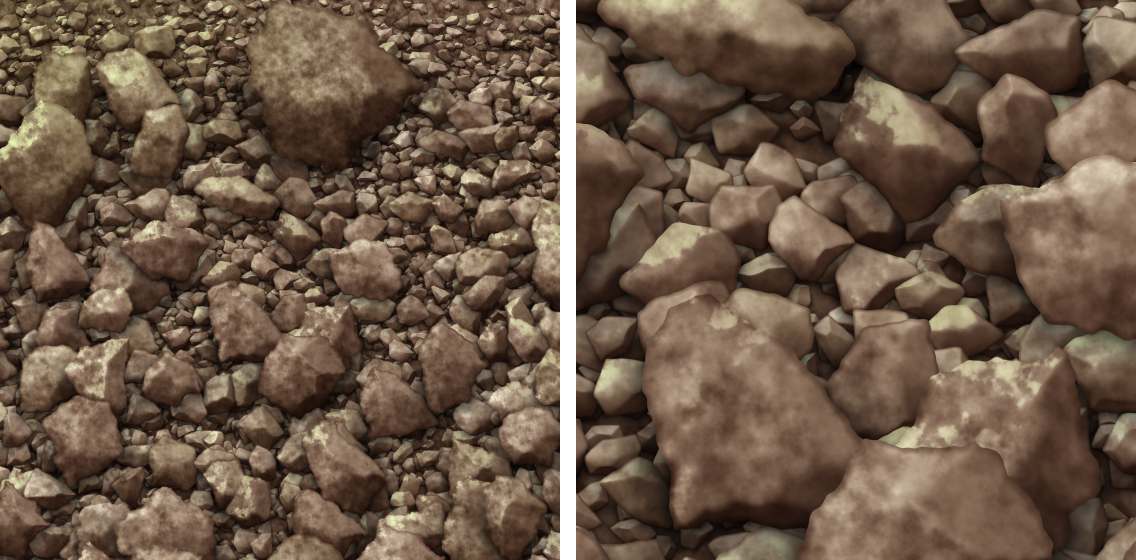
Left: the whole. Right: its middle third, enlarged.
This texture is drawn by a Shadertoy shader. Its source:

```glsl
// Sunlit scree slope: faceted brown stones, from gravel to boulders, with pale lichen.

float hash(vec2 p) {
    return fract(sin(dot(p, vec2(127.1, 311.7))) * 43758.5453);
}

float noise(vec2 p) {
    vec2 i = floor(p), f = fract(p);
    f *= f * (3.0 - 2.0 * f);
    return mix(mix(hash(i), hash(i + vec2(1, 0)), f.x),
               mix(hash(i + vec2(0, 1)), hash(i + vec2(1, 1)), f.x), f.y);
}

float fbm(vec2 p) {
    float sum = 0.0, amp = 0.5;
    for (int i = 0; i < 4; i++) {
        sum += amp * noise(p);
        p = mat2(1.6, 1.2, -1.2, 1.6) * p + 7.3;
        amp *= 0.55;
    }
    return sum;
}

// Brown ramp: shadows lean red, highlights turn cream, moss adds green
vec3 earth(float tone, float moss) {
    tone = clamp(tone, 0.1, 0.95);
    vec3 brown = vec3(tone, 0.97 * pow(tone, 1.29), 0.88 * pow(tone, 1.45));
    return brown * mix(vec3(1), vec3(0.96, 1.04, 0.88), moss);
}

// One stone of about unit radius; surface = (grain, lichen noise, moss)
void drawStone(inout vec3 color, vec2 p, vec2 seed, float pixel, vec2 bump, vec3 surface) {
    if (dot(p, p) > 2.9) return;
    float spin = 6.283 * hash(seed);
    float stretch = mix(0.58, 0.92, hash(seed + 3.1));
    vec2 axis = vec2(cos(spin), sin(spin));

    // Tilted top face, then six side faces blended by a tight soft minimum
    vec2 tilt = 1.1 * (vec2(hash(seed + 5.3), hash(seed + 8.7)) - 0.5);
    vec3 normal = normalize(vec3(-tilt, 1)) * exp(-28.0 * (0.42 + dot(p, tilt)));
    float outline = 0.0;
    for (int i = 0; i < 6; i++) {
        vec2 key = seed + 1.7 * float(i);
        float angle = (float(i) + 0.8 * hash(key + 0.4)) * 6.283 / 6.0;
        vec2 dir = vec2(cos(angle), sin(angle));
        float reach = length(vec2(dot(dir, axis), stretch * dot(dir, vec2(-axis.y, axis.x))));
        float gap = reach * mix(0.74, 1.04, hash(key + 11.0)) - dot(p, dir);
        float slope = mix(0.4, 1.6, hash(key + 23.0));
        normal += normalize(vec3(dir * slope, 1)) * exp(-28.0 * slope * gap);
        outline += exp(-24.0 * gap);
    }
    float edge = -log(outline) / 24.0;

    // Contact shadow, stronger below the stone
    color *= 1.0 - 0.62 * exp(6.0 * min(edge, 0.0)) * smoothstep(0.9, -0.5, p.y);

    // Daylight from above on a rough surface, dark undersides
    normal = normalize(normalize(normal) + vec3(bump, 0));
    float light = max(dot(normal, normalize(vec3(-0.25, 0.7, 0.66))), 0.0);
    float tone = mix(0.47, 0.63, hash(seed + 31.0)) * (0.46 + 0.82 * light);
    tone *= 0.4 + 1.2 * surface.x;
    tone *= mix(0.62, 1.0, smoothstep(-0.9, 0.0, p.y));
    tone *= mix(0.72, 1.0, smoothstep(0.0, 0.08, edge));

    // Pale lichen on some upward faces
    float lichen = smoothstep(0.68, 0.9, light) * smoothstep(0.46, 0.54, surface.y);
    lichen *= smoothstep(0.5, 0.75, hash(seed + 41.0));
    tone = mix(tone, 0.5 + 0.65 * surface.x, 0.75 * lichen);
    float moss = clamp(surface.z + 0.6 * lichen + 0.5 * hash(seed + 53.0) - 0.25, 0.0, 1.0);
    color = mix(color, earth(tone, moss), smoothstep(-pixel, pixel, edge));
}

// Jittered grid of stones; lower rows overlap upper ones
void drawLayer(inout vec3 color, vec2 q, float scale, float share, float ceiling, vec2 warp, vec2 bump, vec3 surface) {
    vec2 p = q * scale + 0.25 * warp;
    vec2 cell = floor(p);
    for (int y = 1; y >= -1; y--)
    for (int x = -1; x <= 1; x++) {
        vec2 id = cell + vec2(x, y);
        vec2 seed = id + scale * 3.7;
        float height = (id.y + 0.5) / scale;
        float chance = share * (1.0 - smoothstep(ceiling - 0.15, ceiling + 0.15, height));
        if (hash(seed + 61.0) > chance) continue;
        vec2 jitter = vec2(hash(seed + 71.0), hash(seed + 83.0)) - 0.5;
        float radius = mix(0.45, 0.78, hash(seed + 97.0));
        float pixel = scale / (radius * iResolution.y);
        drawStone(color, (p - id - 0.5 - 0.7 * jitter) / radius, seed, pixel, bump, surface);
    }
}

void drawBoulder(inout vec3 color, vec2 uv, vec2 center, vec2 radius, vec2 warp, vec2 bump, vec3 surface) {
    vec2 p = (uv - center) / radius + 0.25 * warp;
    drawStone(color, p, center * 50.0, 1.0 / (radius.y * iResolution.y), bump, surface);
}

void mainImage(out vec4 fragColor, in vec2 fragCoord) {
    vec2 uv = fragCoord / iResolution.y;

    // Shared surface noise
    float coarse = fbm(uv * 24.0), fine = fbm(uv * 90.0 + 4.0);
    vec2 warp = vec2(coarse, fbm(uv * 24.0 + 31.0)) - 0.5;
    vec2 bump = 0.7 * (vec2(fine, fbm(uv * 60.0 + 53.0)) - 0.5) + 0.5 * warp;
    float moss = 0.7 * smoothstep(0.7, 0.1, uv.x) * smoothstep(0.45, 1.0, uv.y);
    vec3 surface = vec3(0.35 * coarse + 0.65 * fine, 0.6 * fbm(uv * 28.0 + 17.0) + 0.4 * fine, moss);

    // Soil, lighter towards the top of the slope
    float soil = mix(0.32, 0.44, smoothstep(0.75, 1.0, uv.y)) * (0.3 + 1.4 * fine);
    vec3 color = earth(soil, moss);

    // Stones shrink with distance up the slope
    vec2 q = vec2((uv.x - 0.5) * (1.0 + 0.25 * uv.y), uv.y + 0.25 * uv.y * uv.y);
    drawLayer(color, q, 44.0, 0.85, 1.22, warp, bump, surface);
    drawLayer(color, q, 24.0, 0.85, 1.18, warp, bump, surface);
    drawLayer(color, q, 13.0, 0.75, 1.0, warp, bump, surface);

    // Boulders near the top, then the big stones in front
    drawBoulder(color, uv, vec2(0.11, 0.83), vec2(0.09), warp, bump, surface);
    drawBoulder(color, uv, vec2(0.235, 0.845), vec2(0.08), warp, bump, surface);
    drawBoulder(color, uv, vec2(0.28, 0.74), vec2(0.08), warp, bump, surface);
    drawBoulder(color, uv, vec2(0.085, 0.705), vec2(0.1, 0.12), warp, bump, surface);
    drawBoulder(color, uv, vec2(0.575, 0.845), vec2(0.21, 0.135), warp, bump, surface);
    drawLayer(color, q, 7.6, 0.72, 0.62, warp, bump, surface);

    fragColor = vec4(color, 1.0);
}
```
